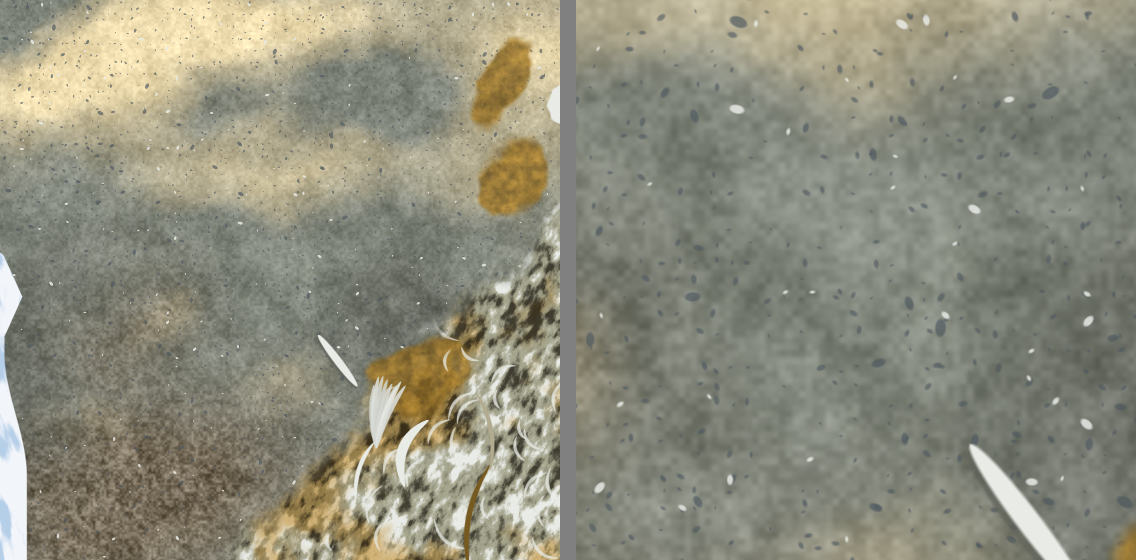
Left, the full canvas; right, a detail of the centre.
Write a three.js fragment shader that draws this texture.

```glsl
// Weathered, sun-dappled ground with grit, mossy stains, pale debris and feathers.
varying vec2 vUv;

const vec3 GREY = vec3(0.51, 0.53, 0.49);
const vec3 DARK = vec3(0.36, 0.37, 0.34);
const vec3 TAN = vec3(0.70, 0.67, 0.56);
const vec3 CREAM = vec3(0.94, 0.87, 0.69);
const vec3 SOIL = vec3(0.45, 0.39, 0.31);
const vec3 OCHRE = vec3(0.58, 0.44, 0.16);
const vec3 WHITE = vec3(0.91, 0.92, 0.90);
const vec3 ICE = vec3(0.71, 0.81, 0.91);
const vec3 SLATE = vec3(0.30, 0.34, 0.37);

float hash(vec2 p) {
  vec3 q = fract(p.xyx * 0.1031);
  q += dot(q, q.yzx + 33.33);
  return fract((q.x + q.y) * q.z);
}

float noise(vec2 p) {
  vec2 i = floor(p), f = fract(p);
  f *= f * (3.0 - 2.0 * f);
  return mix(mix(hash(i), hash(i + vec2(1, 0)), f.x),
             mix(hash(i + vec2(0, 1)), hash(i + vec2(1, 1)), f.x), f.y);
}

float fbm(vec2 p) {
  float sum = 0.0, amp = 0.5;
  for (int i = 0; i < 5; i++) {
    sum += amp * noise(p);
    p = mat2(1.6, 1.2, -1.2, 1.6) * p + 7.3;
    amp *= 0.5;
  }
  return sum;
}

mat2 turn(float a) { return mat2(cos(a), sin(a), -sin(a), cos(a)); }

float blob(vec2 p, vec2 centre, vec2 radii) {
  vec2 d = (p - centre) / radii;
  return exp(-dot(d, d));
}

// One randomly turned chip in some cells of a grid.
float specks(vec2 p, float scale, float share, float seed) {
  vec2 q = p * scale, cell = floor(q) + seed;
  vec2 centre = mix(vec2(0.3), vec2(0.7), vec2(hash(cell), hash(cell + 17.0)));
  vec2 d = turn(6.3 * hash(cell + 31.0)) * (fract(q) - centre);
  float size = hash(cell + 47.0);
  float radius = mix(0.08, 0.27, size * size), soft = 0.0012 * scale;
  return smoothstep(radius + soft, radius - soft, length(d * vec2(1.0, 1.7)))
       * step(hash(cell + 59.0), share);
}

// Tapered, bent strip from a to b.
float blade(vec2 p, vec2 a, vec2 b, float width, float bend) {
  vec2 ab = b - a;
  float h = clamp(dot(p - a, ab) / dot(ab, ab), 0.0, 1.0);
  float arch = 4.0 * h * (1.0 - h);
  vec2 axis = a + ab * h + vec2(-ab.y, ab.x) * bend * arch;
  return smoothstep(0.0015, -0.0015, length(p - axis) - width * sqrt(arch));
}

vec3 ground(vec2 p, vec2 w) {
  float sun = blob(w, vec2(0.12, 0.86), vec2(0.34, 0.11))
            + blob(w, vec2(0.46, 0.98), vec2(0.34, 0.09))
            + 0.65 * blob(w, vec2(0.52, 0.70), vec2(0.30, 0.07))
            + 0.80 * blob(w, vec2(0.97, 0.87), vec2(0.16, 0.20))
            + 0.35 * blob(w, vec2(0.54, 0.32), vec2(0.10, 0.06))
            + 0.35 * blob(w, vec2(0.17, 0.25), vec2(0.08, 0.08))
            + 0.35 * blob(w, vec2(0.29, 0.43), vec2(0.06, 0.06))
            - 1.10 * blob(w, vec2(0.03, 1.0), vec2(0.13, 0.06))
            - 0.45 * blob(w, vec2(0.36, 0.83), vec2(0.08, 0.07))
            - 0.40 * blob(w, vec2(0.66, 0.84), vec2(0.16, 0.06));
  sun += (fbm(p * 9.0) - 0.5) * 0.35;
  vec3 col = mix(GREY, TAN, smoothstep(0.05, 0.55, sun));
  col = mix(col, CREAM, smoothstep(0.5, 1.0, sun));
  float soil = blob(w, vec2(0.36, 0.14), vec2(0.22, 0.16))
             + 0.8 * blob(w, vec2(0.12, 0.08), vec2(0.2, 0.14))
             + 0.5 * blob(w, vec2(0.22, 0.42), vec2(0.12, 0.12));
  col = mix(col, SOIL, 0.8 * clamp(soil, 0.0, 1.0));
  float shade = blob(w, vec2(0.06, 0.36), vec2(0.09, 0.2))
              + blob(w, vec2(0.73, 0.43), vec2(0.11, 0.1));
  col = mix(col, DARK, 0.65 * clamp(shade, 0.0, 1.0));
  // Mottling and fine grain
  float grain = noise(p * 250.0) + noise(p * 120.0 + 9.0) - 1.0;
  col += (fbm(p * 22.0) - 0.5) * 0.22 + grain * (0.08 + 0.1 * soil);
  col = mix(col, SLATE, 0.65 * specks(p, 48.0, 0.22, 3.0));
  col = mix(col, SLATE, 0.6 * specks(p, 95.0, 0.3, 11.0));
  return mix(col, WHITE, 0.85 * specks(p, 62.0, 0.07, 23.0));
}

vec3 debris(vec2 p) {
  float n = fbm(turn(0.5) * p * vec2(75.0, 42.0)) + 0.5 * (fbm(p * 12.0) - 0.5);
  vec3 col = mix(vec3(0.25, 0.24, 0.19), vec3(0.65, 0.65, 0.56), smoothstep(0.22, 0.5, n));
  col = mix(col, WHITE, smoothstep(0.5, 0.72, n));
  return mix(col, col * vec3(0.9, 0.76, 0.52), smoothstep(0.48, 0.65, fbm(p * 8.0 + 4.0)));
}

void main() {
  vec2 p = vUv;
  vec2 w = p + 0.13 * (vec2(fbm(p * 6.0), fbm(p * 6.0 + 40.0)) - 0.48);
  float bank = 0.62 - 1.16 * pow(max(1.0 - p.x, 0.0), 1.15) - p.y;
  float rough = smoothstep(-0.03, 0.05, bank + (fbm(p * 14.0) - 0.5) * 0.16);
  vec3 col = mix(ground(p, w), debris(p), rough);

  // Ochre stains
  float stain = blob(w, vec2(0.90, 0.87), vec2(0.04, 0.07)) + blob(w, vec2(0.77, 0.33), vec2(0.08, 0.07))
              + 0.9 * blob(w, vec2(0.92, 0.68), vec2(0.04, 0.08));
  vec3 stainCol = OCHRE * (0.6 + 0.85 * fbm(p * 70.0));
  col = mix(col, stainCol, 0.85 * smoothstep(0.35, 0.55, stain));

  // Loose fibres over the debris
  for (int i = 0; i < 26; i++) {
    float k = float(i);
    vec2 a = vec2(mix(0.45, 1.0, hash(vec2(k, 2.0))), 0.4 * hash(vec2(k, 5.0)));
    vec2 b = a + turn(2.0 * hash(vec2(k, 8.0)) - 1.0) * vec2(0.0, 0.03 + 0.05 * hash(vec2(k, 9.0)));
    col = mix(col, WHITE, 0.75 * rough * blade(p, a, b, 0.003, 0.2));
  }

  // Feather tuft, curled feather, slim leaf and stalk
  for (int i = 0; i < 8; i++) {
    float k = float(i);
    vec2 tip = vec2(0.668 + 0.008 * k, 0.335 - 0.03 * hash(vec2(k, 3.0)));
    col = mix(col, WHITE - 0.1 * hash(vec2(k, 6.0)), 0.9 * blade(p, vec2(0.672, 0.2), tip, 0.005, 0.05));
  }
  col = mix(col, WHITE, blade(p, vec2(0.635, 0.11), vec2(0.668, 0.21), 0.004, 0.1));
  col = mix(col, WHITE, blade(p, vec2(0.722, 0.13), vec2(0.765, 0.25), 0.009, 0.2));
  col = mix(col, DARK, 0.6 * blade(p, vec2(0.567, 0.398), vec2(0.636, 0.306), 0.008, 0.0));
  col = mix(col, WHITE, blade(p, vec2(0.568, 0.402), vec2(0.638, 0.310), 0.007, 0.0));
  col = mix(col, OCHRE * 0.8, blade(p, vec2(0.838, -0.02), vec2(0.875, 0.17), 0.005, 0.1));
  col = mix(col, TAN, blade(p, vec2(0.875, 0.16), vec2(0.85, 0.3), 0.004, -0.1));
  col = mix(col, WHITE, smoothstep(0.45, 0.55, blob(w, vec2(1.0, 0.79), vec2(0.03, 0.045))));

  // Crumpled sheet along the left edge
  float edge = max(mix(0.048, 0.008, smoothstep(0.15, 0.37, p.y)), 0.04 - 0.45 * abs(p.y - 0.47));
  edge = mix(edge, -0.01, smoothstep(0.54, 0.56, p.y));
  float fold = fbm(vec2(p.x * 45.0 + p.y * 9.0, p.y * 14.0));
  vec3 sheet = mix(ICE, vec3(0.95, 0.96, 0.98), smoothstep(0.35, 0.55, fold));
  col = mix(col, sheet, smoothstep(0.0015, -0.0015, p.x - edge));

  gl_FragColor = vec4(clamp(col, 0.0, 1.0), 1.0);
}
```
